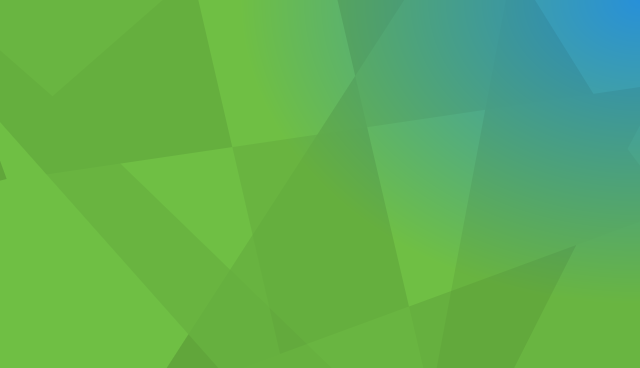
Reproduce this background procedurally as a Shadertoy shader.

```glsl
// Overlapping translucent facets on a green field with a blue corner glow.
// Straight edges split the canvas into half-planes; nested mixes give each
// facet its own shade over one elliptical colour gradient.

#define GREEN vec3(0.435, 0.749, 0.267)
#define BLUE vec3(0.155, 0.565, 0.850)
#define CANVAS vec2(7.68, 4.40)
#define GLOW_CENTER vec2(7.68, 0.0)
#define GLOW_RADIUS vec2(4.80, 3.65)
#define SHADE_STRENGTH 1.0

// Smooth coverage of the half-plane right of the edge from a to b (y down).
float side(vec2 p, vec2 a, vec2 b) {
    vec2 e = normalize(b - a);
    float pixel = CANVAS.y / iResolution.y;
    return clamp(dot(p - a, vec2(e.y, -e.x)) / pixel + 0.5, 0.0, 1.0);
}

float facetShade(vec2 p) {
    // Steep edges, named by their place along the top.
    float stripLeft = side(p, vec2(2.38, 0.0), vec2(3.40, 4.40));
    float stripRight = side(p, vec2(4.05, 0.0), vec2(5.08, 4.40));
    float diagonal = side(p, vec2(4.85, 0.0), vec2(2.00, 4.40));
    float eastEdge = side(p, vec2(6.07, 0.0), vec2(5.24, 4.40));
    float cornerEdge = side(p, vec2(6.42, 0.0), vec2(7.12, 1.12));
    float footEdge = side(p, vec2(6.92, 2.92), vec2(6.17, 4.40));

    // Falling band and the two rising dividers.
    float bandLow = side(p, vec2(0.0, 1.46), vec2(2.62, 4.40));
    float bandHigh = side(p, vec2(1.45, 1.96), vec2(3.98, 4.40));
    float belowUpper = side(p, vec2(7.68, 1.04), vec2(0.60, 2.08));
    float belowLower = side(p, vec2(7.68, 2.65), vec2(2.90, 4.40));

    // Top row, with a paler notch at the left.
    float notch = side(p, vec2(0.0, 0.60), vec2(0.63, 1.15))
                * side(p, vec2(0.63, 1.15), vec2(1.95, 0.0));
    float top = (0.085 - 0.035 * notch) * bandLow * (1.0 - stripLeft);
    float topEast = mix(0.08, 0.05 + 0.015 * eastEdge, stripRight);
    top += mix(0.09 * stripRight, topEast * (1.0 - cornerEdge), diagonal);

    // Middle row, either side of the long diagonal.
    float west = mix(0.055 * bandLow * (1.0 - bandHigh), 0.055, stripLeft);
    float inner = mix(mix(0.13, 0.08, bandLow), 0.065, bandHigh);
    float east = mix(inner, mix(0.11, 0.085, bandHigh), stripLeft);
    float middle = mix(mix(west, east, diagonal), 0.06 * eastEdge, stripRight);

    // Bottom row.
    float lowWest = mix(mix(0.075, 0.05, bandHigh), 0.08, stripRight);
    float low = mix(lowWest, mix(0.115, 0.05, footEdge), eastEdge);

    float shade = mix(top, mix(middle, low, belowLower), belowUpper);

    // Small wedges entering from the left and right borders.
    shade += 0.13 * side(p, vec2(0.08, 2.14), vec2(0.0, 1.92))
                  * side(p, vec2(0.0, 2.16), vec2(0.08, 2.14));
    shade -= 0.035 * side(p, vec2(7.68, 1.50), vec2(7.53, 1.78))
                   * side(p, vec2(7.53, 1.78), vec2(7.68, 1.98));
    return shade;
}

void mainImage(out vec4 fragColor, in vec2 fragCoord) {
    // Canvas units, with y measured down from the top edge.
    vec2 uv = fragCoord / iResolution.xy;
    vec2 p = vec2(uv.x, 1.0 - uv.y) * CANVAS;

    // Corner glow fading into the field.
    float glow = max(0.0, 1.0 - length((p - GLOW_CENTER) / GLOW_RADIUS));
    vec3 color = mix(GREEN, BLUE, glow);

    color *= 1.0 - SHADE_STRENGTH * facetShade(p);
    fragColor = vec4(color, 1.0);
}
```
